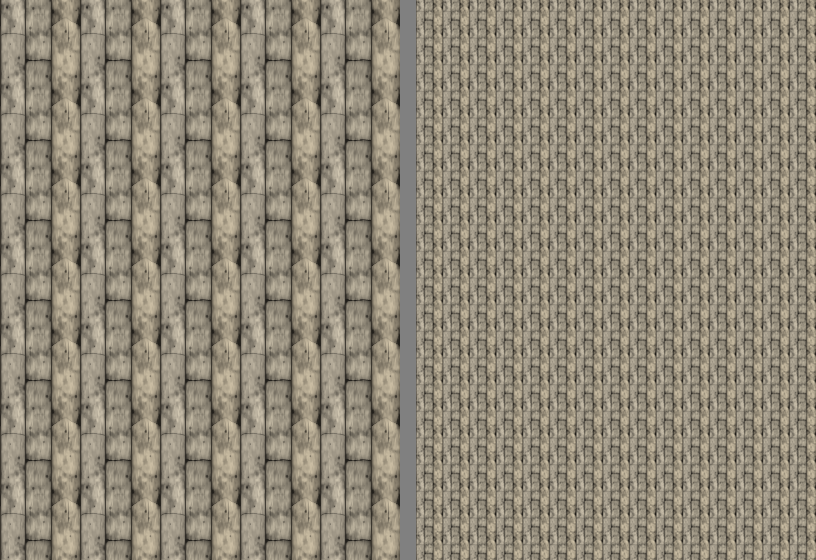
Left: one tile. Right: repeated 3 by 3.
Reproduce this texture procedurally as a WebGL 2 fragment shader.

```glsl
#version 300 es
precision highp float;
// Weathered timber: a square tile of three upright planks, repeated 5 by 7.
// Each plank has wrapping grain and stains, one butt joint, hashed knots and
// a crack; all of them darken a single tone that is mapped to a wood ramp.
uniform vec2 u_resolution;
out vec4 fragColor;

const vec2 REPEATS = vec2(5.0, 7.0);
const vec3 DARK_WOOD = vec3(0.13, 0.12, 0.105);
const vec3 PALE_WOOD = vec3(0.82, 0.775, 0.685);
const int KNOTS = 5;

float hash(vec2 p, float seed) {
  vec3 q = fract(vec3(p.xyx + seed * 7.31) * vec3(0.1031, 0.1030, 0.0973));
  q += dot(q, q.yzx + 33.33);
  return fract((q.x + q.y) * q.z);
}

// Value noise on the unit tile; whole cell counts make it wrap.
float noise(vec2 p, vec2 cells, float seed) {
  vec2 g = p * cells;
  vec2 i = floor(g);
  vec2 f = g - i;
  f = f * f * (3.0 - 2.0 * f);
  vec2 a = mod(i, cells);
  vec2 b = mod(i + 1.0, cells);
  return mix(mix(hash(a, seed), hash(vec2(b.x, a.y), seed), f.x),
             mix(hash(vec2(a.x, b.y), seed), hash(b, seed), f.x), f.y);
}

float fbm(vec2 p, vec2 cells, float seed) {
  float sum = 0.0;
  float weight = 0.53;
  for (int i = 0; i < 4; i++) {
    sum += weight * noise(p, cells, seed + float(i));
    cells *= 2.0;
    weight *= 0.5;
  }
  return sum;
}

// Signed offset to the nearest wrapped copy.
float wrapped(float d) {
  return fract(d + 0.5) - 0.5;
}

float stroke(float d, float halfWidth, float blur) {
  return 1.0 - smoothstep(halfWidth - blur, halfWidth + blur, abs(d));
}

// Dark cores in x, soft stains around them in y.
vec2 knots(float across, float y, float halfWidth, float seed, float blur) {
  vec2 mark = vec2(0.0);
  for (int k = 0; k < KNOTS; k++) {
    vec2 key = vec2(float(k), 3.0);
    float slot = (float(k) + 0.8 * hash(key + 11.0, seed)) / float(KNOTS);
    vec2 pos = vec2(1.5 * hash(key, seed) - 0.75, slot);
    vec2 d = vec2((across - pos.x) * halfWidth, wrapped(y - pos.y));
    float radius = mix(0.006, 0.016, hash(key + 23.0, seed));
    float dist = length(d * vec2(1.0, 0.85));
    mark.x = max(mark.x, stroke(dist, radius, blur));
    mark.y += exp(-dist / (radius * 2.6));
  }
  return min(mark, 1.0);
}

float crack(vec2 d, float halfLength, float blur) {
  float taper = 1.0 - smoothstep(0.6, 1.0, abs(d.y) / halfLength);
  return stroke(d.x, 0.004, blur) * taper;
}

void main() {
  vec2 uv = gl_FragCoord.xy / u_resolution;
  vec2 p = fract(uv * REPEATS - vec2(0.008, 0.0));
  float blur = 0.6 * REPEATS.x / u_resolution.x;

  // Plank layout: 0 pale grey, 1 sooty, 2 warm with a pointed joint.
  float sooty = step(0.31, p.x) * (1.0 - step(0.635, p.x));
  float warm = step(0.635, p.x);
  float grey = 1.0 - sooty - warm;
  vec3 kind = vec3(grey, sooty, warm);
  float seed = 5.0 + dot(kind, vec3(1.0, 14.0, 33.0));
  float middle = dot(kind, vec3(0.155, 0.4725, 0.8175));
  float halfWidth = dot(kind, vec3(0.155, 0.1625, 0.1825));
  float across = (p.x - middle) / halfWidth;
  float edge = (1.0 - abs(across)) * halfWidth;

  // Grain, stretched along the plank and gently bent.
  float cloud = fbm(p, vec2(9.0, 6.0), seed);
  float stain = fbm(p, vec2(8.0, 7.0), seed + 40.0);
  vec2 bent = p + vec2(0.05 * (noise(p, vec2(4.0, 3.0), seed + 9.0) - 0.5), 0.0);
  float grain = noise(bent, vec2(32.0, 4.0), seed + 17.0);
  float fibre = noise(bent, vec2(66.0, 20.0), seed + 21.0);
  float tone = dot(kind, vec3(0.85, 0.82, 0.81));
  tone += 0.5 * (cloud - 0.5) + 0.13 * (grain - 0.5) + 0.17 * (fibre - 0.5);
  tone += warm * 0.11 * (1.0 - 2.0 * across * across);

  // Butt joint: bowed, straight or pointed, with soot around it.
  float peak = sqrt(across * across + 0.01);
  float bow = dot(kind, vec3(0.025 * across * across, 0.0, 0.1 * peak));
  float jointY = dot(kind, vec3(0.587, 0.253, 0.78)) - bow;
  float rise = wrapped(p.y - jointY + 0.045 * (cloud - 0.5));
  float soot = exp(-abs(rise) / 0.045) * dot(kind, vec3(0.18, 0.2, 0.1));
  soot += sooty * step(rise, 0.0) * exp(rise / 0.22) * 0.5 * stain * (0.5 + abs(across));
  soot += warm * step(0.0, rise) * exp(-rise / 0.13) * 0.35 * abs(across);
  soot += exp(-edge / 0.035) * (0.14 + 0.5 * stain);
  soot += 0.28 * smoothstep(0.5, 0.75, stain);
  tone -= soot;
  tone -= stroke(rise, 0.006, blur) * dot(kind, vec3(0.24, 0.34, 0.08));

  // Knots and cracks.
  vec2 knot = knots(across, p.y, halfWidth, seed, blur);
  tone -= 0.18 * knot.y + 0.27 * knot.x;
  vec2 crackAt = vec2(dot(kind, vec3(-0.4, 0.5, 0.17)), dot(kind, vec3(0.2, 0.75, 0.6)));
  vec2 toCrack = vec2((across - crackAt.x) * halfWidth, wrapped(p.y - crackAt.y));
  toCrack.x += 0.012 * (noise(p, vec2(3.0, 9.0), seed) - 0.5);
  tone -= crack(toCrack, 0.15, blur) * dot(kind, vec3(0.1, 0.14, 0.38));

  // Gaps between planks, then colour.
  tone = mix(tone, 0.1, 0.85 * stroke(edge, 0.008, blur));
  vec3 tint = mat3(0.995, 1.0, 1.01, 0.995, 1.0, 1.0, 1.01, 1.0, 0.975) * kind;
  fragColor = vec4(mix(DARK_WOOD, PALE_WOOD, clamp(tone, 0.0, 1.0)) * tint, 1.0);
}
```
